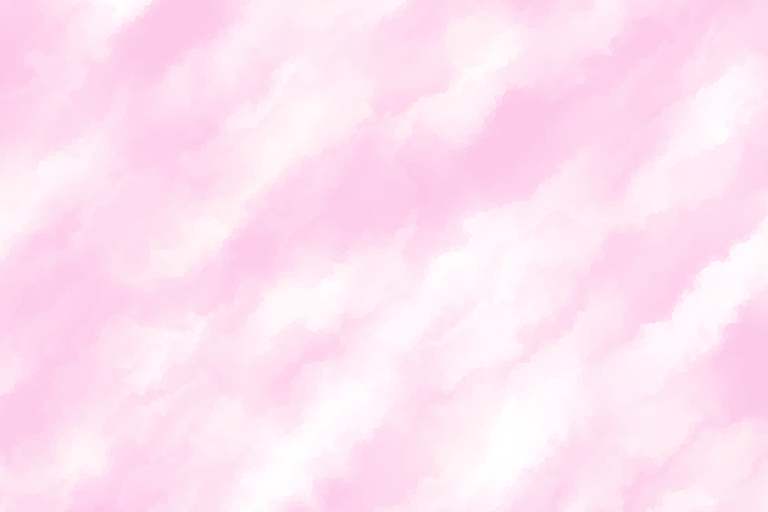
Give the GLSL for this background, as a Shadertoy shader.

```glsl
// Soft pink watercolour: slanted brush washes on white paper.
// Stretched noise gives broad pigment, translucent layers add ragged edges,
// and softly blended jittered cells break the edges into small paint grains.

const float SLANT = 0.80;       // brush direction in radians
const float GRAIN_CELLS = 92.0; // paint grains per canvas height
const int WASH_COUNT = 6;

float hash(vec2 cell) {
    vec3 h = fract(cell.xyx * vec3(0.1031, 0.1030, 0.0973));
    h += dot(h, h.yzx + 33.33);
    return fract((h.x + h.y) * h.z);
}

float noise(vec2 p) {
    vec2 cell = floor(p), f = fract(p);
    f = f * f * (3.0 - 2.0 * f);
    float low = mix(hash(cell), hash(cell + vec2(1, 0)), f.x);
    float high = mix(hash(cell + vec2(0, 1)), hash(cell + vec2(1, 1)), f.x);
    return mix(low, high, f.y);
}

vec2 noise2(vec2 p) {
    return vec2(noise(p), noise(p + vec2(57.3, 19.1))) - 0.5;
}

vec2 rotate(vec2 p, float angle) {
    float c = cos(angle), s = sin(angle);
    return vec2(c * p.x + s * p.y, c * p.y - s * p.x);
}

// Pulls a point towards the centres of nearby jittered cells.
vec2 crystallize(vec2 p, float cells, float amount) {
    vec2 scaled = p * cells, base = floor(scaled), sum = vec2(0.0);
    float total = 0.0;
    for (int y = -1; y <= 1; y++) {
        for (int x = -1; x <= 1; x++) {
            vec2 cell = base + vec2(x, y);
            vec2 centre = cell + vec2(hash(cell + 7.0), hash(cell + 91.0));
            vec2 offset = centre - scaled;
            float weight = exp(-20.0 * dot(offset, offset)) + 1e-9;
            sum += weight * centre;
            total += weight;
        }
    }
    return mix(p, sum / (total * cells), amount);
}

// Noise drawn out along a brush direction; frequency is (along, across).
float brushNoise(vec2 p, float angle, vec2 frequency, float seed) {
    return noise(rotate(p, angle) * frequency + seed * vec2(13.7, 29.3) + 40.0);
}

float broadPigment(vec2 p) {
    return 0.55 * brushNoise(p, SLANT, vec2(2.3, 6.6), 1.0)
         + 0.45 * brushNoise(p, SLANT + 0.08, vec2(3.6, 9.5), 2.0);
}

// Sums translucent washes whose edges run from crisp to bled out.
float layeredWashes(vec2 p) {
    float sum = 0.0;
    for (int i = 0; i < WASH_COUNT; i++) {
        float seed = float(i) + 5.0;
        float angle = SLANT + 0.11 * sin(seed * 2.4);
        vec2 frequency = vec2(2.6, 7.0) * (1.0 + 0.2 * float(i));
        float body = brushNoise(p, angle, frequency, seed);
        float bleed = mix(0.01, 0.26, noise(p * 3.6 + seed * 17.0));
        sum += smoothstep(0.5 - bleed, 0.5 + bleed, body);
    }
    return sum;
}

vec3 tint(float coverage, float warmth) {
    vec3 absorbed = mix(vec3(0.007, 0.213, 0.088), vec3(0.003, 0.185, 0.115), warmth);
    return 1.0 - absorbed * coverage;
}

void mainImage(out vec4 fragColor, in vec2 fragCoord) {
    vec2 p = fragCoord / iResolution.y;

    // Bend the strokes gently, then roughen their borders at small scales.
    vec2 bent = p + 0.05 * noise2(p * 2.3 + 3.0);
    vec2 grain = crystallize(p, GRAIN_CELLS, 0.95);
    vec2 ragged = grain - p + 0.04 * noise2(grain * 19.0) + 0.026 * noise2(grain * 50.0 + 11.0);
    vec2 brushed = bent + ragged;

    // Combine broad pigment, ragged washes and faint mottling.
    float load = 0.53 + 1.45 * (broadPigment(bent + 0.8 * ragged) - 0.5);
    load += 0.19 * (layeredWashes(brushed) - 0.5 * float(WASH_COUNT));
    load += 0.14 * (brushNoise(brushed, SLANT, vec2(9.0, 20.0), 3.0) - 0.5);

    // Paper white and full pigment are approached gradually.
    float coverage = 0.98 * smoothstep(-0.22, 1.24, load);

    // Pale areas sometimes lean towards a warmer blush.
    float warmth = smoothstep(0.55, 0.9, brushNoise(brushed, SLANT, vec2(2.6, 6.0), 4.0));
    warmth *= 1.0 - smoothstep(0.35, 0.75, coverage);

    fragColor = vec4(tint(coverage, warmth), 1.0);
}
```
